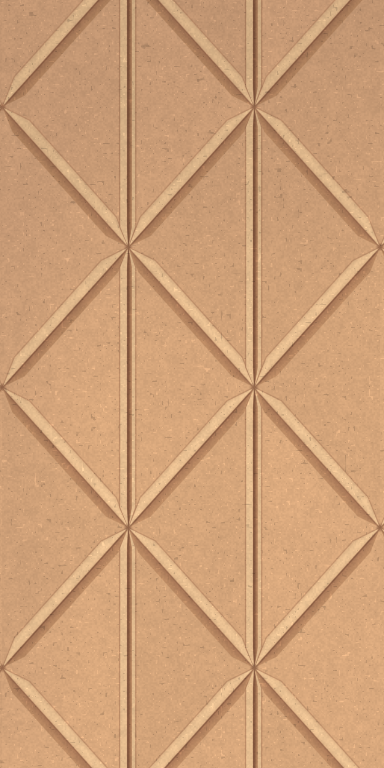
This pattern is drawn by a Shadertoy shader. Its source:

```glsl
const vec2 CELL = vec2(0.328, 0.3653);   // column spacing, half the row period
const vec2 NODE = vec2(0.334, 0.626);    // one crossing of the lattice
const float MITRE = 0.38;                // slope of the pointed strip ends

const vec3 FACE_WARM = vec3(0.845, 0.655, 0.485);
const vec3 FACE_DULL = vec3(0.765, 0.590, 0.450);
const vec3 HIGHLIGHT = vec3(0.910, 0.750, 0.570);
const vec3 SOFT_SHADE = vec3(0.715, 0.525, 0.375);
const vec3 DEEP_SHADE = vec3(0.630, 0.440, 0.320);
const vec3 SEAM = vec3(0.480, 0.310, 0.220);

float hash(vec2 p) {
    vec3 q = fract(vec3(p.xyx) * 0.1031);
    q += dot(q, q.yzx + 33.33);
    return fract((q.x + q.y) * q.z);
}

float noise(vec2 p) {
    vec2 i = floor(p), f = fract(p);
    f = f * f * (3.0 - 2.0 * f);
    return mix(mix(hash(i), hash(i + vec2(1, 0)), f.x),
               mix(hash(i + vec2(0, 1)), hash(i + vec2(1, 1)), f.x), f.y);
}

float fbm(vec2 p) {
    float sum = 0.0, amp = 0.5;
    for (int i = 0; i < 4; i++) {
        sum += amp * noise(p);
        p = p * 2.03 + 17.1;
        amp *= 0.5;
    }
    return sum;
}

// Signed offset to the nearest even integer
float toEven(float x) { return mod(x + 1.0, 2.0) - 1.0; }

float band(float s, float lo, float hi, float blur) {
    return smoothstep(-blur, blur, s - lo) * smoothstep(-blur, blur, hi - s);
}

// Slanted strip: rounded lit bevel above the seam, shaded bevel below it
vec3 diagonalStrip(vec3 base, float s, float along, float seamDepth, float glow, float blur) {
    float lit = min(0.029, along * MITRE);
    float dark = min(0.024, along * MITRE);
    float t = clamp(s / max(lit, 0.001), 0.0, 1.0);
    vec3 bevel = mix(base * 0.93, HIGHLIGHT * glow, sqrt(sin(3.1416 * mix(0.1, 0.94, t))));
    vec3 shade = mix(DEEP_SHADE, SOFT_SHADE, smoothstep(0.0, 1.0, -s / max(dark, 0.001))) * glow;
    vec3 col = mix(base, shade, 0.88 * band(s, -dark, 0.0, blur));
    col = mix(col, bevel, band(s, 0.0, lit, blur));
    col = mix(col, SEAM, seamDepth * band(s, -0.0035, 0.0005, blur) * smoothstep(0.0, 0.03, along));
    return mix(col, DEEP_SHADE, 0.45 * band(s, lit - 0.001, lit + 0.002, blur));
}

// Upright strip: two lit edges around a dark channel
vec3 uprightStrip(vec3 base, float s, float along, float glow, float blur) {
    float taper = min(1.0, along * MITRE / 0.02);
    vec3 col = mix(base, DEEP_SHADE * glow, 0.6 * band(s, -0.024 * taper, 0.021 * taper, blur));
    col = mix(col, HIGHLIGHT * glow * 0.97, band(s, -0.021 * taper, -0.003 * taper, blur));
    col = mix(col, HIGHLIGHT * glow * 0.95, band(s, 0.009 * taper, 0.018 * taper, blur));
    vec3 channel = mix(SEAM, SOFT_SHADE, smoothstep(-0.002, 0.010, s));
    return mix(col, channel * glow, band(s, -0.003 * taper, 0.009 * taper, blur));
}

// Pressed fibre: fine grain, soft blotches and sparse flecks
vec3 fibreboard(vec3 col, vec2 p) {
    col *= 1.0 + 0.07 * (noise(p * 240.0) - 0.5) + 0.07 * (fbm(p * 45.0) - 0.47);
    float fleck = noise(p * vec2(130.0, 150.0) + 40.0);
    col *= 1.0 - 0.13 * smoothstep(0.86, 0.97, fleck);
    return col * (1.0 + 0.09 * smoothstep(0.14, 0.03, fleck));
}

void mainImage(out vec4 fragColor, in vec2 fragCoord) {
    vec2 p = fragCoord / iResolution.x;
    float blur = max(0.8 / iResolution.x, 0.0015);

    // Lattice coordinates: both diagonal families lie on even integers
    vec2 q = (p - NODE) / CELL;
    float falling = q.x + q.y;
    float rising = q.y - q.x;
    float column = floor(q.x + 0.5);
    float perp = 1.0 / length(1.0 / CELL);
    float run = 0.5 * length(CELL);

    // Panel faces, duller towards the top and the left edge
    float dull = smoothstep(0.75, 2.1, p.y + 0.25 * (0.5 - p.x));
    dull = clamp(dull + 0.35 * smoothstep(0.3, 0.0, p.x) + 0.25 * (fbm(p * 4.0) - 0.4), 0.0, 1.0);
    float glow = mix(1.02, 0.93, dull);
    vec2 panel = floor(vec2(falling, rising) * 0.5);
    vec3 col = mix(FACE_WARM, FACE_DULL, dull);
    col *= 1.0 + 0.035 * (hash(panel + 7.0 * floor(q.x) + 50.0) - 0.5);

    // Strips
    float a = toEven(falling), b = toEven(rising);
    col = diagonalStrip(col, a * perp, abs(b) * run, 0.3, glow, blur);
    col = diagonalStrip(col, b * perp, abs(a) * run, 0.65, glow, blur);
    if (column == 0.0 || column == 1.0) {
        float along = abs(toEven(q.y - column)) * CELL.y;
        col = uprightStrip(col, (q.x - column) * CELL.x, along, glow, blur);
    }

    // Small dark pit where the points meet
    float nodeDist = length(vec2(a - b, a + b) * 0.5 * CELL);
    col = mix(col, SEAM, 0.6 * smoothstep(0.014, 0.002, nodeDist));

    fragColor = vec4(clamp(fibreboard(col, p), 0.0, 1.0), 1.0);
}
```
